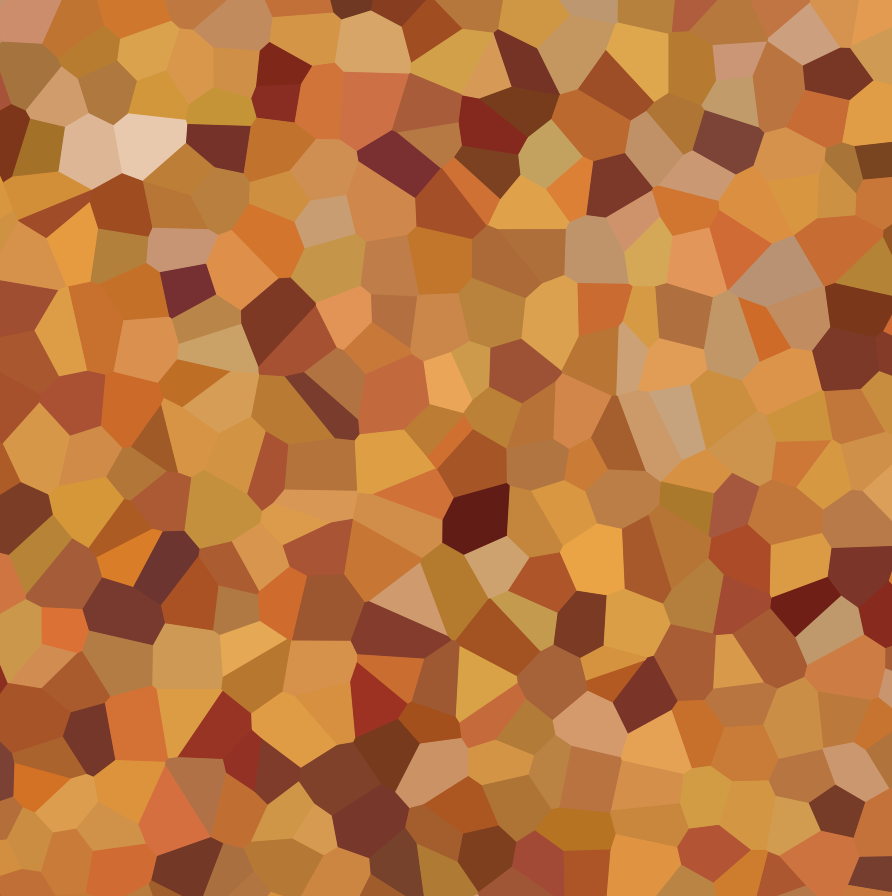
Reproduce this pattern procedurally as a WebGL 1 fragment shader.

```glsl
precision highp float;
// Mosaic of irregular Voronoi cells in amber, ochre and rust, darker toward the bottom.

uniform vec2 u_resolution;

const float CELLS = 17.6;        // cells along the canvas height
const float JITTER = 1.0;        // irregularity of the cell centres
const float EDGE_PIXELS = 0.6;   // half width of the smoothed edge
const float HEIGHT_TREND = 1.1;  // lighter cells toward the top
const float CLUMPING = 2.0;      // neighbouring cells share a tone
const float CLUMP_SIZE = 2.4;    // in cells
const float LIGHT_SPREAD = 0.08; // brightness variation from cell to cell
const vec3 HUE_SPREAD = vec3(0.04, 0.05, 0.07);
const float ACCENT_SHARE = 0.022;

const vec3 UMBER = vec3(0.48, 0.22, 0.15);
const vec3 RUST  = vec3(0.65, 0.34, 0.18);
const vec3 AMBER = vec3(0.79, 0.45, 0.20);
const vec3 OCHRE = vec3(0.71, 0.47, 0.23);
const vec3 GOLD  = vec3(0.84, 0.59, 0.28);
const vec3 SAND  = vec3(0.78, 0.59, 0.42);
const vec3 MAROON  = vec3(0.36, 0.09, 0.07);
const vec3 CRIMSON = vec3(0.66, 0.22, 0.15);
const vec3 CREAM   = vec3(0.94, 0.83, 0.74);

vec3 hash3(vec2 p) {
  vec3 q = fract(vec3(p.xyx) * vec3(0.1031, 0.1030, 0.0973));
  q += dot(q, q.yxz + 33.33);
  return fract((q.xxy + q.yzz) * q.zyx);
}

vec3 valueNoise(vec2 p) {
  vec2 i = floor(p);
  vec2 f = fract(p);
  f = f * f * (3.0 - 2.0 * f);
  vec3 low = mix(hash3(i), hash3(i + vec2(1.0, 0.0)), f.x);
  vec3 high = mix(hash3(i + vec2(0.0, 1.0)), hash3(i + 1.0), f.x);
  return mix(low, high, f.y);
}

// Palette ordered from dark to light, with cumulative area shares
vec3 palette(float tone) {
  if (tone < 0.09) return UMBER;
  if (tone < 0.28) return RUST;
  if (tone < 0.48) return OCHRE;
  if (tone < 0.67) return AMBER;
  if (tone < 0.91) return GOLD;
  return SAND;
}

vec3 cellColor(vec2 id) {
  vec3 pick = hash3(id + 71.0);
  vec3 broad = valueNoise(id / CLUMP_SIZE + 19.0) - 0.5;
  vec3 hue = hash3(id + 137.0) + hash3(id + 211.0) - 1.0 + 0.5 * broad.yzx;

  // Bend the random tone by height and by a broad noise
  float drift = HEIGHT_TREND * (id.y / CELLS - 0.5) + CLUMPING * broad.x;
  drift = clamp(drift, -0.95, 0.95);
  float tone = pick.x + drift * pick.x * (1.0 - pick.x);

  vec3 color = palette(tone);
  color *= 1.0 + LIGHT_SPREAD * (pick.y + hash3(id + 307.0).y - 1.0);
  color += HUE_SPREAD * hue;

  // Rare accents: reds and maroons among the dark cells, cream among the light
  float accent = pick.z;
  if (accent < ACCENT_SHARE * (1.0 - drift)) {
    color = mix(MAROON, CRIMSON, pick.y) + 0.3 * HUE_SPREAD * hue;
  } else if (accent > 1.0 - 0.4 * ACCENT_SHARE * (1.0 + drift)) {
    color = mix(SAND, CREAM, 0.3 + 0.7 * pick.y);
  }
  return clamp(color, 0.0, 1.0);
}

void main() {
  vec2 p = gl_FragCoord.xy / u_resolution.y * CELLS;
  vec2 base = floor(p);

  // Nearest and second nearest cell centres
  float nearDist = 100.0;
  float nextDist = 100.0;
  vec2 nearId = base, nextId = base;
  vec2 nearPos = vec2(0.0), nextPos = vec2(1.0);
  for (int j = -2; j <= 2; j++) {
    for (int i = -2; i <= 2; i++) {
      vec2 id = base + vec2(float(i), float(j));
      vec2 pos = id + 0.5 + JITTER * (hash3(id + 43.0).xy - 0.5);
      vec2 d = pos - p;
      float dist = dot(d, d);
      if (dist < nearDist) {
        nextDist = nearDist; nextId = nearId; nextPos = nearPos;
        nearDist = dist; nearId = id; nearPos = pos;
      } else if (dist < nextDist) {
        nextDist = dist; nextId = id; nextPos = pos;
      }
    }
  }

  // Distance to the shared border, used to smooth the edge
  float border = 0.5 * (nextDist - nearDist) / max(length(nextPos - nearPos), 0.001);
  float edge = EDGE_PIXELS * CELLS / u_resolution.y;
  float cover = smoothstep(-edge, edge, border);
  gl_FragColor = vec4(mix(cellColor(nextId), cellColor(nearId), cover), 1.0);
}
```
